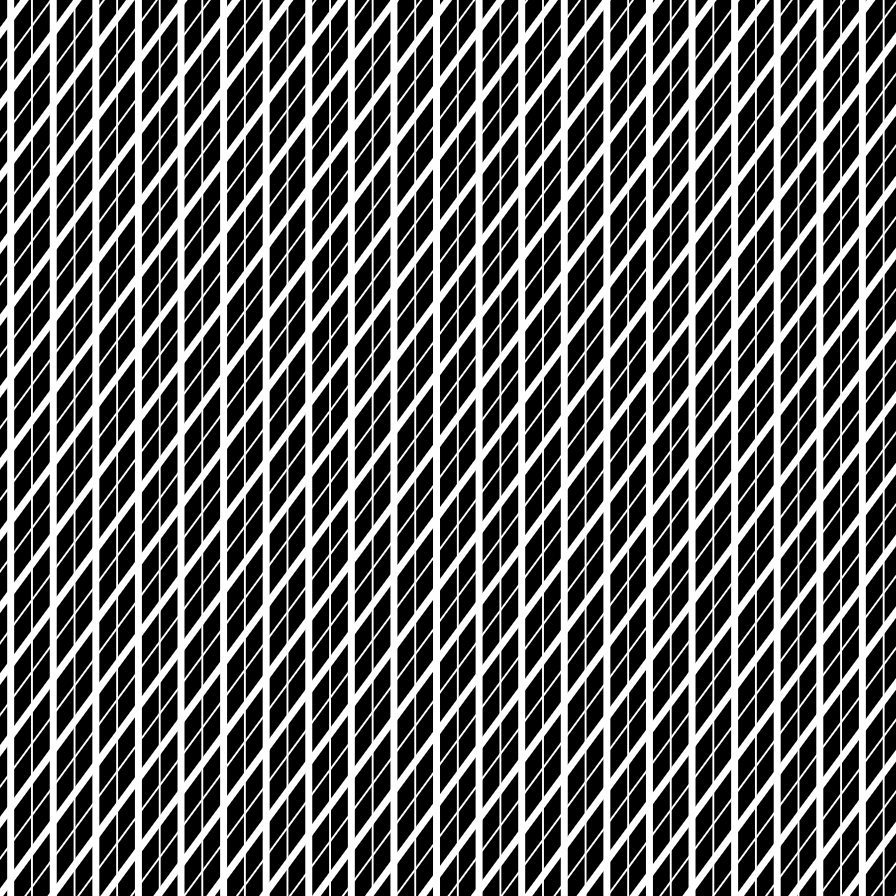
Reproduce this pattern procedurally as a Shadertoy shader.

```glsl
// White upright and slanted stripes, alternately thick and thin, crossing on black.
#define REPEATS 21.04      // stripe pairs across the canvas
#define SLANT 53.6         // angle of the slanted set, degrees from horizontal
#define UPRIGHT_START 0.0119
#define SLANT_START 0.0017 // height where a thick slanted stripe meets the left edge
#define THICK 0.0078
#define THIN 0.0021
#define INK vec3(0.995)
#define GROUND vec3(0.0)

// Coverage of one stripe of the given width, repeated along position
float stripe(float position, float width, float pixel) {
    float period = 1.0 / REPEATS;
    float dist = abs(fract(position / period + 0.5) - 0.5) * period;
    return clamp((0.5 * width - dist) / pixel + 0.5, 0.0, min(1.0, width / pixel));
}

// Thick stripes with a thin one halfway between each pair
float stripeSet(float position, float pixel) {
    float halfPeriod = 0.5 / REPEATS;
    return max(stripe(position, THICK, pixel),
               stripe(position - halfPeriod, THIN, pixel));
}

void mainImage(out vec4 fragColor, in vec2 fragCoord) {
    vec2 p = fragCoord / iResolution.y;
    float pixel = 1.0 / iResolution.y;

    // Distance across each set
    float angle = radians(SLANT);
    vec2 slantNormal = vec2(-sin(angle), cos(angle));
    float upright = stripeSet(p.x - UPRIGHT_START, pixel);
    float slanted = stripeSet(dot(p - vec2(0.0, SLANT_START), slantNormal), pixel);

    // Union of both sets
    float coverage = 1.0 - (1.0 - upright) * (1.0 - slanted);
    fragColor = vec4(mix(GROUND, INK, coverage), 1.0);
}
```
